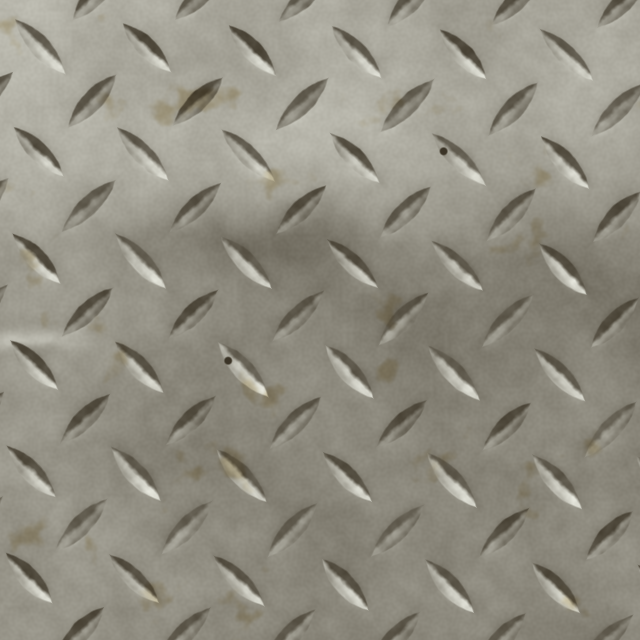
Write a Shadertoy shader that draws this texture.

```glsl
const vec3 DARK_STEEL = vec3(0.39, 0.37, 0.32);
const vec3 BRIGHT_STEEL = vec3(0.84, 0.84, 0.80);
const vec3 STAIN_TINT = vec3(0.90, 0.86, 0.76);

// Slightly rotated lattice: column step, row step, and one lug centre
const mat2 LATTICE = mat2(0.1646, -0.0031, 0.0039, 0.1661);
const vec2 FIRST_LUG = vec2(0.0443, 0.0977);
const vec2 LUG_HALF_SIZE = vec2(0.055, 0.0152);

float hash(vec2 p) {
    return fract(sin(dot(p, vec2(127.1, 311.7))) * 43758.5);
}

vec2 gradientAt(vec2 p) {
    float angle = 6.2832 * hash(p);
    return vec2(cos(angle), sin(angle));
}

float gradientNoise(vec2 p) {
    vec2 i = floor(p), f = p - i;
    vec2 u = f * f * f * (f * (f * 6.0 - 15.0) + 10.0);
    vec2 e = vec2(0.0, 1.0);
    float bottom = mix(dot(gradientAt(i), f), dot(gradientAt(i + e.yx), f - e.yx), u.x);
    float top = mix(dot(gradientAt(i + e), f - e), dot(gradientAt(i + 1.0), f - 1.0), u.x);
    return mix(bottom, top, u.y);
}

float fbm(vec2 p, int octaves) {
    float sum = 0.0, amplitude = 1.0;
    for (int i = 0; i < octaves; i++) {
        sum += amplitude * gradientNoise(p);
        p = mat2(1.6, 1.2, -1.2, 1.6) * p + 7.3;
        amplitude *= 0.5;
    }
    return sum;
}

float blob(vec2 p, vec2 centre, vec2 radius) {
    vec2 q = (p - centre) / radius;
    return exp(-dot(q, q));
}

// Pointed oval lying along x
float sdLens(vec2 p, vec2 halfSize) {
    float radius = dot(halfSize, halfSize) / (2.0 * halfSize.y);
    return length(vec2(p.x, abs(p.y) + radius - halfSize.y)) - radius;
}

// Brightness of the flat sheet: broad reflections, smudges and grain
float plateTone(vec2 uv) {
    vec2 warped = uv + 0.03 * vec2(fbm(uv * 7.0, 3), fbm(uv * 7.0 + 31.0, 3));
    float tone = 0.33 + 0.25 * smoothstep(0.52, 0.80, warped.y);
    tone += 0.13 * (1.0 - smoothstep(0.0, 0.40, warped.x));
    tone += 0.15 * blob(warped, vec2(0.50, 0.77), vec2(0.20, 0.10));
    tone -= 0.24 * blob(warped, vec2(0.40, 0.62), vec2(0.16, 0.045));
    tone -= 0.10 * blob(warped, vec2(0.85, 0.56), vec2(0.35, 0.12));
    tone += 0.35 * blob(warped, vec2(0.04, 0.465), vec2(0.07, 0.014));
    tone += 0.13 * fbm(uv * 5.0, 4) + 0.07 * fbm(uv * 28.0, 3);
    return tone + 0.05 * gradientNoise(uv * 170.0);
}

// Raised lug: shaded upper flank, lit lower flank, glint toward the low end
float addLug(float tone, vec2 uv, vec2 offset, float mirror, float gleam, float pixel) {
    vec2 cell = inverse(LATTICE) * (uv - FIRST_LUG) - offset;
    vec2 id = floor(cell + 0.5);
    float seed = hash(id + offset * 17.0);
    float vary = hash(id + offset * 29.0 + 5.0);
    vec2 p = LATTICE * (cell - id);
    p += 0.003 * (vec2(seed, vary) - 0.5);
    p.x *= mirror;

    float angle = 0.80 + 0.08 * (vary - 0.5);
    vec2 along = vec2(cos(angle), -sin(angle));
    vec2 q = vec2(dot(p, along), dot(p, -along.yx * vec2(1.0, -1.0)));
    vec2 halfSize = LUG_HALF_SIZE * (0.95 + 0.10 * vec2(seed, vary));
    float rough = fbm(uv * 45.0, 3);
    float d = sdLens(q, halfSize) + 0.0012 * rough;
    float soft = max(0.0018, pixel);
    float x = q.x / halfSize.x;
    float y = q.y / halfSize.y;

    // Soft shade above, pale worn rim below
    float halo = exp(-max(d, 0.0) / 0.006);
    tone -= 0.13 * halo * smoothstep(-0.4, 0.8, y);
    tone += 0.13 * halo * smoothstep(0.2, -0.8, y) * smoothstep(-0.7, 0.8, x);

    float crest = 0.12 + 0.18 * x + 0.15 * (seed - 0.5) + 0.2 * rough;
    float shaded = smoothstep(crest - 0.25, crest + 0.25, y);
    float lit = mix(0.30, 0.55, gleam) + mix(0.18, 0.42, gleam) * smoothstep(-0.9, 0.7, x);
    lit += 0.14 * (vary - 0.5) + 0.20 * rough;
    lit -= 0.18 * smoothstep(-0.25, -0.75, y);
    float dark = -0.10 + 0.20 * (seed - 0.5) + 0.12 * rough + 0.12 * max(x, 0.0);
    float face = mix(lit, dark, shaded);
    tone = mix(tone, face, smoothstep(soft, -soft, d));

    // Rare pit in the metal
    float pit = length(q + halfSize * vec2(0.45, 0.5)) - 0.006;
    return mix(tone, -0.35, step(0.975, seed) * smoothstep(soft, -soft, pit));
}

void mainImage(out vec4 fragColor, in vec2 fragCoord) {
    vec2 uv = fragCoord / iResolution.y;
    float pixel = 1.0 / iResolution.y;
    float tone = plateTone(uv);
    tone = addLug(tone, uv, vec2(0.0), 1.0, 1.0, pixel);
    tone = addLug(tone, uv, vec2(0.5), -1.0, 0.0, pixel);

    vec3 color = mix(DARK_STEEL, BRIGHT_STEEL, tone);
    float stain = smoothstep(0.38, 0.65, fbm(uv * 9.0 + 13.0, 4));
    color *= mix(vec3(1.0), STAIN_TINT, stain);
    fragColor = vec4(clamp(color, 0.0, 1.0), 1.0);
}
```
